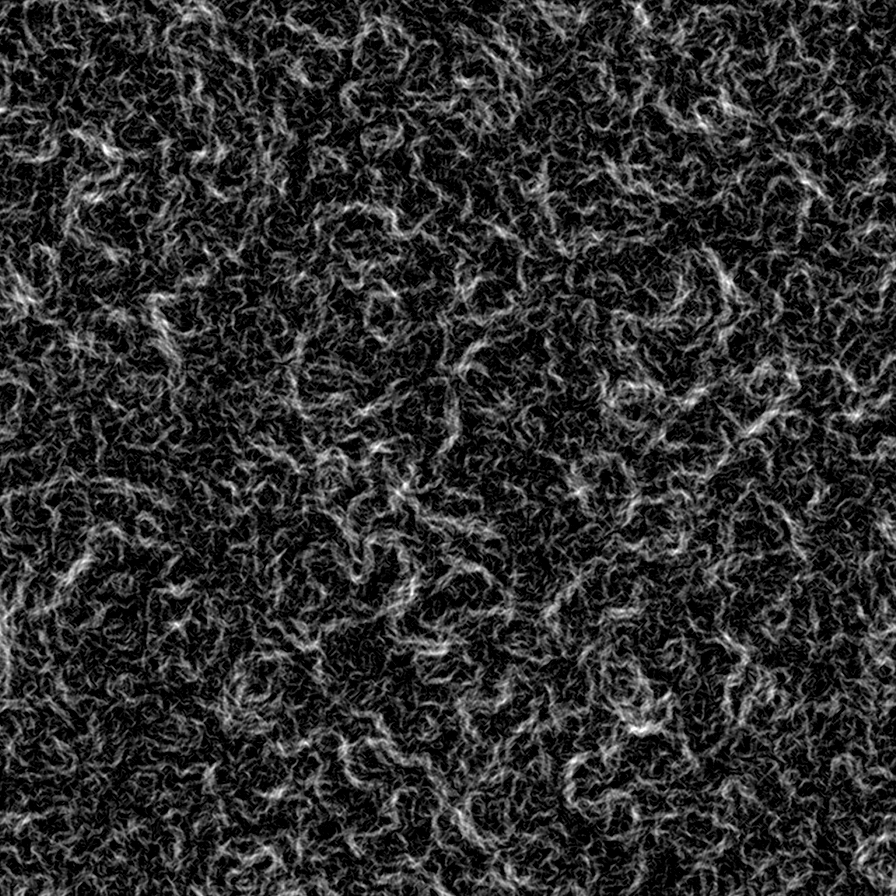
This texture is drawn by a WebGL 2 fragment shader. Its source:

```glsl
#version 300 es
precision highp float;
// A loose grid of bright wiry strands on black, like a frayed weave.
// Octaves of gradient noise share aligned lattices, so the steepness of their
// sum peaks along nested lattice lines; steep parts glow, gentle ones are black.

uniform vec2 u_resolution;
out vec4 fragColor;

const float TAU = 6.2831853;
const float CELLS = 10.0;        // coarsest lattice cells across the canvas
const int OCTAVES = 6;
const float REACH = 0.0017;      // half width of the slope sample, in canvas units
const float BLACK_LEVEL = 0.2;   // subtracted, so gentle slopes fall to black
const float GAIN = 0.23;         // brightness gained per unit of steepness

// Integer hash of a lattice point and a seed, mapped to 0..1
float hash(ivec2 cell, int seed) {
    uint h = uint(cell.x) * 1597334677u ^ uint(cell.y) * 3812015801u;
    h ^= uint(seed) * 2654435769u;
    h = (h ^ (h >> 16)) * 2146121005u;
    h = (h ^ (h >> 15)) * 2221713035u;
    h ^= h >> 16;
    return float(h >> 8) / 16777216.0;
}

// Contribution of one lattice corner: its random unit gradient along the offset
float cornerRamp(ivec2 cell, vec2 offset, int seed) {
    float angle = TAU * hash(cell, seed);
    return dot(vec2(cos(angle), sin(angle)), offset);
}

// Gradient noise; the cubic fade keeps the slope peaks narrow on lattice lines
float gradientNoise(vec2 p, int seed) {
    ivec2 cell = ivec2(floor(p));
    vec2 f = fract(p);
    vec2 fade = f * f * (3.0 - 2.0 * f);
    float a = cornerRamp(cell, f, seed);
    float b = cornerRamp(cell + ivec2(1, 0), f - vec2(1, 0), seed);
    float c = cornerRamp(cell + ivec2(0, 1), f - vec2(0, 1), seed);
    float d = cornerRamp(cell + ivec2(1, 1), f - vec2(1, 1), seed);
    return mix(mix(a, b, fade.x), mix(c, d, fade.x), fade.y);
}

// Fractal height: amplitude halves as frequency doubles, so slopes stay equal
float height(vec2 p) {
    float sum = 0.0;
    float frequency = 1.0;
    for (int i = 0; i < OCTAVES; i++) {
        sum += gradientNoise(p * frequency, i + 1) / frequency;
        frequency *= 2.0;
    }
    return sum;
}

// Slope of the height along a direction, by central difference
float slopeAlong(vec2 p, vec2 direction, float reach) {
    vec2 stride = direction * reach;
    return (height(p + stride) - height(p - stride)) / (2.0 * reach);
}

// Steepness in any direction
float steepness(vec2 p, float reach) {
    return length(vec2(slopeAlong(p, vec2(1, 0), reach),
                       slopeAlong(p, vec2(0, 1), reach)));
}

void main() {
    vec2 uv = gl_FragCoord.xy / min(u_resolution.x, u_resolution.y);
    vec2 p = uv * CELLS + vec2(-0.1, 0.1);

    float grey = GAIN * steepness(p, REACH * CELLS) - BLACK_LEVEL;
    fragColor = vec4(vec3(clamp(grey, 0.0, 1.0)), 1.0);
}
```
